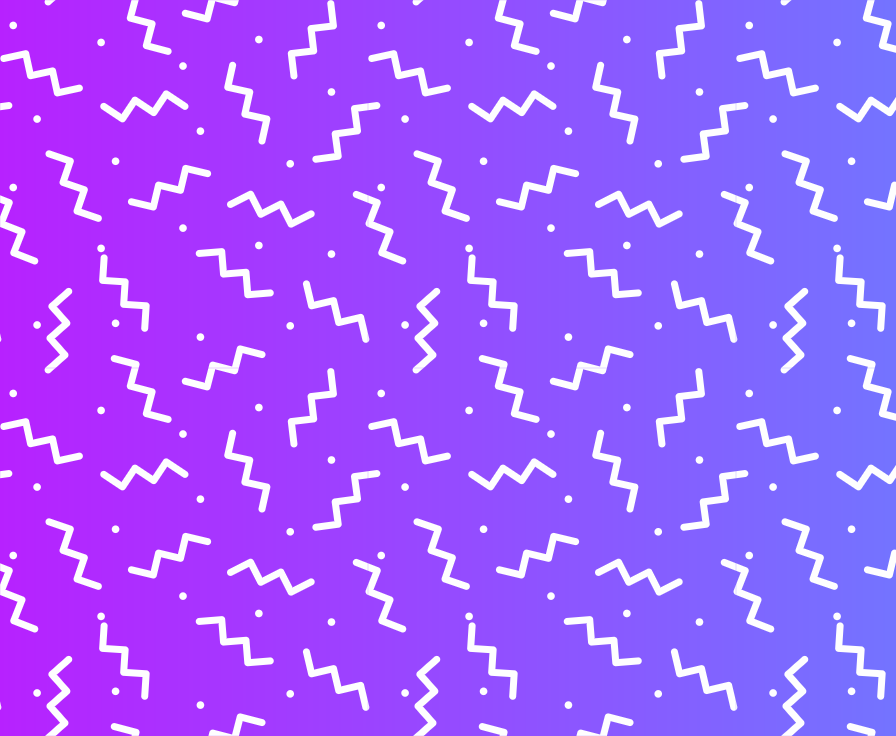
A WebGL 1 fragment shader for this pattern:

```glsl
precision highp float;
// Confetti of white zigzags and dots on a violet-to-blue gradient.
// Both sets climb a slanted lattice that closes on a square tile; cosine
// drifts loosen the lattice, and faint seams cut strokes at tile edges.
uniform vec2 u_resolution;

const float TAU = 6.2831853;
const float TILES_DOWN = 2.0;
const vec3 VIOLET = vec3(0.718, 0.130, 1.0);
const vec3 BLUE = vec3(0.453, 0.453, 1.0);
const vec3 INK = vec3(0.995, 0.995, 1.0);

// Lengths are in tile widths
const float ZIGZAGS = 15.0;
const float DOTS = 18.0;
const vec2 CLIMB = vec2(4.0, 1.0);            // tiles crossed by the whole lattice
const vec2 ZIGZAG_START = vec2(0.429, 0.252);
const vec2 DOT_START = vec2(0.0178, 0.0283);
const float STEP_LENGTH = 0.0612;
const float STROKE_RADIUS = 0.0095;
const float DOT_RADIUS = 0.0103;
const float SEAM_WIDTH = 0.0022;
const float SEAM_FADE = 0.28;

// Turn of each zigzag in degrees; a negative turn also mirrors it
const mat4 TURNS = mat4(
  146.3, 77.5, 7.7, -18.9,
  166.6, -153.0, -21.4, 86.3,
  -175.4, 103.3, 41.6, -14.8,
  165.5, -83.3, -167.7, 0.0);

// Shortest offset between points on the repeating tile
vec2 wrapOffset(vec2 d) {
  return fract(d + 0.5) - 0.5;
}

vec2 zigzagCenter(float i) {
  float a = TAU * i / ZIGZAGS;
  vec2 drift = vec2(
    0.0537 * cos(a + 2.716) + 0.0319 * cos(2.0 * a - 1.178),
    0.0435 * cos(4.0 * a + 0.887) + 0.0368 * cos(8.0 * a + 1.307));
  return ZIGZAG_START + CLIMB * i / ZIGZAGS + drift;
}

vec2 dotCenter(float i) {
  float a = TAU * i / DOTS;
  vec2 drift = vec2(
    0.0371 * cos(2.0 * a - 1.06),
    0.0613 * cos(4.0 * a - 1.39) + 0.0298 * cos(9.0 * a));
  return DOT_START + CLIMB * i / DOTS + drift;
}

// Distance to a centered staircase of three treads and two risers
float zigzagDistance(vec2 q, float turn) {
  q.y *= turn < 0.0 ? 1.0 : -1.0;             // tile y points down
  float a = radians(abs(turn));
  vec2 axis = vec2(cos(a), sin(a));
  q = vec2(dot(q, axis), dot(q, vec2(-axis.y, axis.x)));
  q = q / STEP_LENGTH + vec2(1.5, 1.0);
  float d = 10.0;
  for (int k = 0; k < 3; k++) {
    vec2 s = q - float(k);
    d = min(d, length(vec2(s.x - clamp(s.x, 0.0, 1.0), s.y)));
    if (k < 2) {
      d = min(d, length(vec2(s.x - 1.0, s.y - clamp(s.y, 0.0, 1.0))));
    }
  }
  return d * STEP_LENGTH;
}

void main() {
  float pixel = TILES_DOWN / u_resolution.y;
  vec2 p = vec2(gl_FragCoord.x, u_resolution.y - gl_FragCoord.y) * pixel;

  // Nearest stroke edge
  float d = 1.0;
  for (int c = 0; c < 4; c++) {
    for (int r = 0; r < 4; r++) {
      float i = float(c * 4 + r);
      if (i < ZIGZAGS) {
        vec2 q = wrapOffset(p - zigzagCenter(i));
        d = min(d, zigzagDistance(q, TURNS[c][r]) - STROKE_RADIUS);
      }
    }
  }
  for (int k = 0; k < int(DOTS); k++) {
    vec2 q = wrapOffset(p - dotCenter(float(k)));
    d = min(d, length(q) - DOT_RADIUS);
  }
  float ink = clamp(0.5 - d / pixel, 0.0, 1.0);

  // Hairline seams at tile borders
  vec2 border = abs(wrapOffset(p));
  float seam = 0.5 + (0.5 * SEAM_WIDTH - min(border.x, border.y)) / pixel;
  ink *= 1.0 - SEAM_FADE * clamp(seam, 0.0, 1.0);

  vec3 ground = mix(VIOLET, BLUE, gl_FragCoord.x / u_resolution.x);
  gl_FragColor = vec4(mix(ground, INK, ink), 1.0);
}
```
